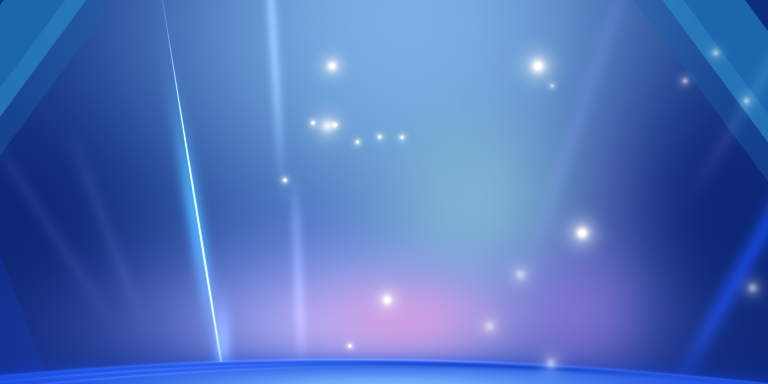
This background is drawn by a Shadertoy shader. Its source:

```glsl
// A blue stage backdrop: soft elliptical glows over navy, angled glass panels
// in the corners, light beams, a curved shining floor and scattered sparkles.
// Space is x 0..2, y 0..1; layers are mixed or added from back to front.

const vec3 NAVY     = vec3(0.04, 0.14, 0.45);
const vec3 MID_BLUE = vec3(0.26, 0.46, 0.75);
const vec3 SKY      = vec3(0.51, 0.71, 0.91);
const vec3 TEAL     = vec3(0.54, 0.76, 0.84);
const vec3 ROYAL    = vec3(0.17, 0.30, 0.76);
const vec3 PERIWINKLE = vec3(0.45, 0.59, 0.90);
const vec3 LAVENDER = vec3(0.68, 0.69, 0.96);
const vec3 PINK     = vec3(0.87, 0.61, 0.88);
const vec3 VIOLET   = vec3(0.55, 0.46, 0.84);
const vec3 GLASS    = vec3(0.10, 0.38, 0.67);
const vec3 GLASS_LIT = vec3(0.16, 0.52, 0.77);
const vec3 FLOOR    = vec3(0.08, 0.27, 0.87);
const vec3 FLOOR_LIT = vec3(0.47, 0.71, 1.00);
const vec3 BEAM     = vec3(0.90, 0.90, 0.90);
const float PANEL_SLOPE = 1.35;
const float RIGHT_PANEL_SHIFT = 0.05;
const vec2 FLOOR_PEAK = vec2(0.90, 0.0625);
const float FLOOR_CURVE = 0.05;
const int TRAIL_SPARKS = 5;
const int BOKEH_SPARKS = 6;

float hash(float n) { return fract(sin(n * 127.1) * 43758.5453); }

// Elliptical gaussian, 1 at its centre
float glow(vec2 p, vec2 centre, vec2 radius) {
    vec2 d = (p - centre) / radius;
    return exp(-dot(d, d));
}

// Antialiased step: 1 where d is negative
float inside(float d) {
    float px = 1.0 / iResolution.y;
    return 1.0 - smoothstep(-px, px, d);
}

// Soft line from a to b that fades towards both ends
float beam(vec2 p, vec2 a, vec2 b, float width) {
    vec2 ab = b - a, ap = p - a;
    float t = dot(ap, ab) / dot(ab, ab);
    float d = (ap.x * ab.y - ap.y * ab.x) / length(ab) / width;
    return exp(-d * d) * smoothstep(0.0, 0.3, t) * (1.0 - smoothstep(0.55, 1.0, t));
}

// Small bright core with a wide halo
float sparkle(vec2 p, vec2 centre, float size) {
    return 0.70 * glow(p, centre, vec2(size)) + 0.42 * glow(p, centre, vec2(size * 2.5));
}

vec3 backdrop(vec2 p) {
    vec3 c = mix(NAVY, MID_BLUE, glow(p, vec2(0.98, 0.84), vec2(0.80, 0.58)));
    c = mix(c, SKY, 0.92 * glow(p, vec2(1.06, 0.97), vec2(0.59, 0.56)));
    c = mix(c, ROYAL, 0.80 * glow(p, vec2(0.92, 0.18), vec2(0.78, 0.20)));
    c = mix(c, PERIWINKLE, 0.65 * glow(p, vec2(1.02, 0.31), vec2(0.48, 0.17)));
    c = mix(c, TEAL, 0.78 * glow(p, vec2(1.24, 0.47), vec2(0.27, 0.25)));
    c = mix(c, VIOLET, 0.20 * glow(p, vec2(1.60, 0.48), vec2(0.14, 0.30)));
    // Dark pools at both sides
    c = mix(c, NAVY, 0.80 * glow(p, vec2(0.02, 0.42), vec2(0.38, 0.34)));
    c = mix(c, NAVY, 0.85 * glow(p, vec2(1.90, 0.46), vec2(0.27, 0.38)));
    // Warm light above the floor
    c = mix(c, LAVENDER, 0.95 * glow(p, vec2(0.92, 0.15), vec2(0.47, 0.17)));
    c = mix(c, VIOLET, 0.65 * glow(p, vec2(1.51, 0.18), vec2(0.17, 0.17)));
    return mix(c, PINK, 0.70 * glow(p, vec2(1.06, 0.165), vec2(0.24, 0.11)));
}

// Nested diagonal glass bands, folded onto both upper corners
vec3 panels(vec3 c, vec2 p) {
    float side = p.x < 1.0 ? p.x : 2.0 - p.x - RIGHT_PANEL_SHIFT;
    float s = side + (1.0 - p.y) / PANEL_SLOPE;
    c = mix(c, GLASS, 0.40 * inside(s - 0.30));
    c = mix(c, GLASS_LIT, 0.72 * inside(s - 0.225));
    c = mix(c, GLASS, 0.75 * inside(s - 0.17));
    c = mix(c, FLOOR, 0.16 * inside(p.x + p.y / 2.6 - 0.13));
    return mix(c, NAVY, 0.85 * inside(s - 0.01));
}

vec3 beams(vec2 p) {
    vec3 light = BEAM * 0.17 * beam(p, vec2(0.685, 1.35), vec2(0.74, 0.42), 0.015);
    light += BEAM * 0.12 * beam(p, vec2(0.765, 0.58), vec2(0.79, -0.05), 0.016);
    light += PINK * 0.05 * beam(p, vec2(1.70, 1.25), vec2(1.32, 0.15), 0.025);
    light += BEAM * 0.06 * beam(p, vec2(2.10, 0.99), vec2(1.76, 0.42), 0.022);
    light += FLOOR * 0.36 * beam(p, vec2(2.20, 0.78), vec2(1.70, -0.12), 0.026);
    for (int i = 0; i < 2; i++) {
        float k = float(i);
        light += BEAM * 0.05 * beam(p, vec2(-0.05 + 0.22 * k, 0.69), vec2(0.34 + 0.06 * k, 0.08), 0.02);
    }
    // Sharp streak, brighter and wider downwards, with a cyan aura on its left
    vec2 top = vec2(0.42, 1.02), foot = vec2(0.577, 0.05);
    float fall = clamp((top.y - p.y) / (top.y - foot.y), 0.0, 1.0);
    float along = mix(top.x, foot.x, fall);
    float ends = smoothstep(0.0, 0.5, fall) * (1.0 - 0.7 * smoothstep(0.65, 1.0, fall));
    float line = glow(p, vec2(along, p.y), vec2(mix(0.0015, 0.0032, fall), 1.0));
    light += vec3(0.70) * line * (0.12 + 0.88 * ends) * step(0.05, p.y);
    light += vec3(0.10, 0.30, 0.30) * glow(p, vec2(along - 0.008, 0.44), vec2(0.024, 0.24));
    return light + SKY * 0.30 * glow(p, vec2(0.58, 0.07), vec2(0.022, 0.12));
}

vec3 stageFloor(vec3 c, vec2 p) {
    float off = p.x - FLOOR_PEAK.x;
    float h = p.y - FLOOR_PEAK.y + FLOOR_CURVE * off * off;
    c = mix(c, FLOOR, 0.40 * exp(-max(h, 0.0) / 0.022));
    float lit = glow(p, vec2(1.00, -0.01), vec2(0.62, 0.055));
    vec3 ground = mix(FLOOR, FLOOR_LIT, lit);
    // Deep band below the right part of the rim
    ground = mix(ground, FLOOR * 0.85, 0.7 * glow(vec2(off, h), vec2(0.4, -0.008), vec2(0.45, 0.007)));
    c = mix(c, ground, inside(h));
    // Bright rim and finer rings that spread towards the left
    c += FLOOR_LIT * 0.20 * glow(vec2(off, h), vec2(0.0), vec2(0.7, 0.004));
    for (int i = 1; i < 3; i++) {
        float ring = h + float(i) * (0.008 - 0.010 * off);
        c += FLOOR_LIT * 0.12 * glow(vec2(off, ring), vec2(-0.5, 0.0), vec2(0.4, 0.003));
    }
    return c;
}

float sparkles(vec2 p) {
    float s = sparkle(p, vec2(0.865, 0.828), 0.012) + sparkle(p, vec2(1.401, 0.828), 0.017);
    s += 0.75 * sparkle(p, vec2(0.852, 0.672), 0.016) + sparkle(p, vec2(1.516, 0.393), 0.016);
    s += sparkle(p, vec2(1.008, 0.219), 0.012);
    // Zigzag trail of small points
    for (int i = 0; i < TRAIL_SPARKS; i++) {
        float k = float(i);
        vec2 at = vec2(0.815 + 0.058 * k, 0.680 - 0.014 * k - 0.022 * sin(1.9 * k - 2.3) * step(0.5, k));
        s += 0.9 * sparkle(p, at, 0.005);
    }
    // Two soft groups at the right: one low, one high
    for (int i = 0; i < BOKEH_SPARKS; i++) {
        float k = mod(float(i), 3.0), high = step(2.5, float(i));
        vec2 at = mix(vec2(1.275, 0.17), vec2(1.784, 0.80), high);
        at += vec2(0.08 * k, mix(0.13, 0.07, high) * sin(2.2 * k - 0.15));
        s += 0.5 * sparkle(p, at, mix(0.012, 0.007, high) + 0.002 * hash(float(i)));
    }
    // Lone points
    for (int i = 0; i < 2; i++) {
        float k = float(i);
        s += sparkle(p, mix(vec2(0.742, 0.531), vec2(0.911, 0.099), k), 0.005);
        s += 0.5 * sparkle(p, mix(vec2(1.438, 0.776), vec2(1.960, 0.250), k), 0.005 + 0.007 * k);
    }
    return s;
}

void mainImage(out vec4 fragColor, in vec2 fragCoord) {
    vec2 p = fragCoord / iResolution.xy * vec2(2.0, 1.0);
    vec3 color = stageFloor(panels(backdrop(p), p) + beams(p), p);
    color = mix(color, vec3(1.0), min(sparkles(p), 1.0));
    fragColor = vec4(clamp(color, 0.0, 1.0), 1.0);
}
```
